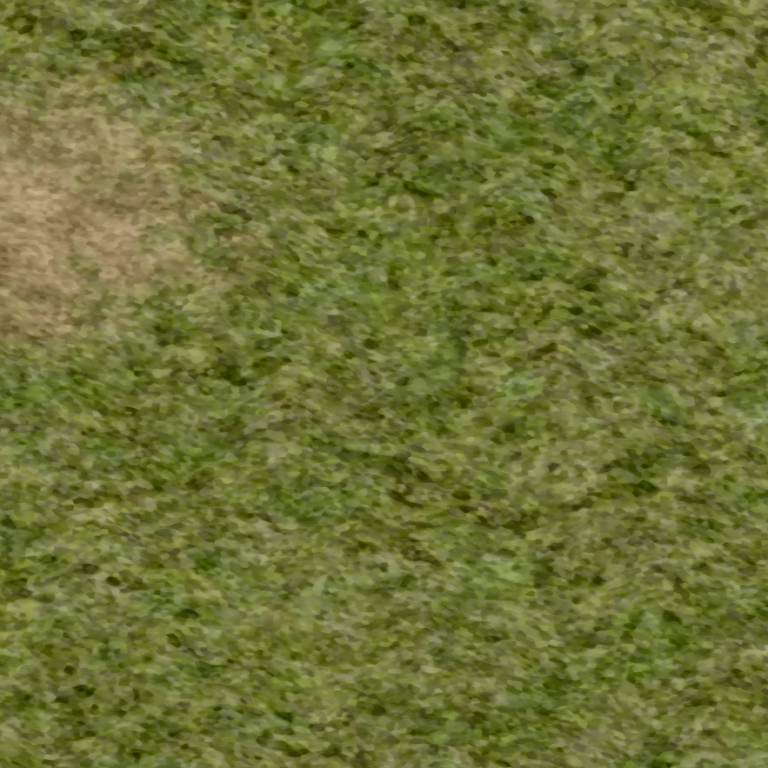
Give the GLSL for this texture, as a Shadertoy shader.

```glsl
// Worn lawn: short matted grass with dry straw, dark gaps and a bare soil patch.

#define LUSH vec3(0.362, 0.437, 0.135)
#define STRAW vec3(0.505, 0.473, 0.297)
#define SOIL vec3(0.640, 0.550, 0.410)
#define CONTRAST 0.23
#define GAP_DEPTH 0.10
#define TILT 0.10
#define CELL_SHARPNESS 5.5
#define PATCH_CENTER vec2(-0.03, 0.725)
#define PATCH_SIZE vec2(0.44, 0.27)

vec3 hash3(vec2 p) {
    vec3 q = fract(p.xyx * vec3(0.1031, 0.1030, 0.0973));
    q += dot(q, q.yxz + 33.33);
    return fract((q.xxy + q.yzz) * q.zyx);
}

// Smooth cellular noise: three independent random tones, centred on zero.
vec3 cells(vec2 p) {
    vec2 id = floor(p);
    vec2 f = p - id;
    vec3 total = vec3(0.0);
    float weightSum = 0.0;
    for (int y = -1; y <= 1; y++) {
        for (int x = -1; x <= 1; x++) {
            vec2 offset = vec2(x, y);
            vec2 cell = id + offset;
            vec2 toSeed = offset + hash3(cell + 71.0).xy - f;
            float weight = exp(-CELL_SHARPNESS * dot(toSeed, toSeed));
            total += weight * hash3(cell + 13.0);
            weightSum += weight;
        }
    }
    return total / weightSum - 0.5;
}

// Skew the lay of the blades, with a gentle wander from layered sines.
vec2 bladeSpace(vec2 p) {
    float wander = 0.005 * sin(17.0 * p.x + 9.0 * p.y)
                 + 0.002 * sin(41.0 * p.x - 23.0 * p.y);
    return vec2(p.x, p.y + TILT * p.x + wander);
}

void mainImage(out vec4 fragColor, in vec2 fragCoord) {
    vec2 uv = fragCoord / iResolution.y;
    vec2 p = bladeSpace(uv);

    // Broad patches, clumps, tufts and blades
    vec3 broad = cells(p * vec2(6.0, 9.0) + 3.0);
    vec3 clump = cells(p * vec2(20.0, 36.0) + 40.0);
    vec3 tuft = cells(p * vec2(54.0, 92.0) + 90.0);
    vec3 blade = cells(p * vec2(115.0, 185.0) + 150.0);

    // Bare soil with a ragged, gradual rim
    float rim = length((uv - PATCH_CENTER) / PATCH_SIZE)
              + 0.30 * broad.y + 0.30 * clump.y + 0.20 * tuft.y;
    float bare = 1.0 - smoothstep(0.05, 1.0, rim);

    // Green to straw, then soil
    float dryness = 0.47 + 0.30 * broad.x + 0.40 * clump.x
                  + 0.50 * tuft.x + 0.40 * blade.x;
    vec3 color = mix(LUSH, STRAW, clamp(dryness, 0.0, 1.0));
    color = mix(color, SOIL, bare);

    // Light and shade
    float shade = 0.15 * broad.z + 0.35 * clump.z + 0.75 * tuft.z + 0.85 * blade.z;
    float gaps = smoothstep(0.10, 0.38, -0.40 * clump.z - 0.85 * tuft.y - 0.35 * blade.y);
    color += CONTRAST * shade * mix(1.0, 0.75, bare);
    color -= GAP_DEPTH * gaps * mix(1.0, 0.5, bare);

    // Cool grey-green and warm brown flecks
    float fleck = clump.y + tuft.x + blade.x;
    color += fleck * vec3(-0.030, 0.0, 0.030) * (1.0 - bare);

    fragColor = vec4(clamp(color, 0.0, 1.0), 1.0);
}
```
